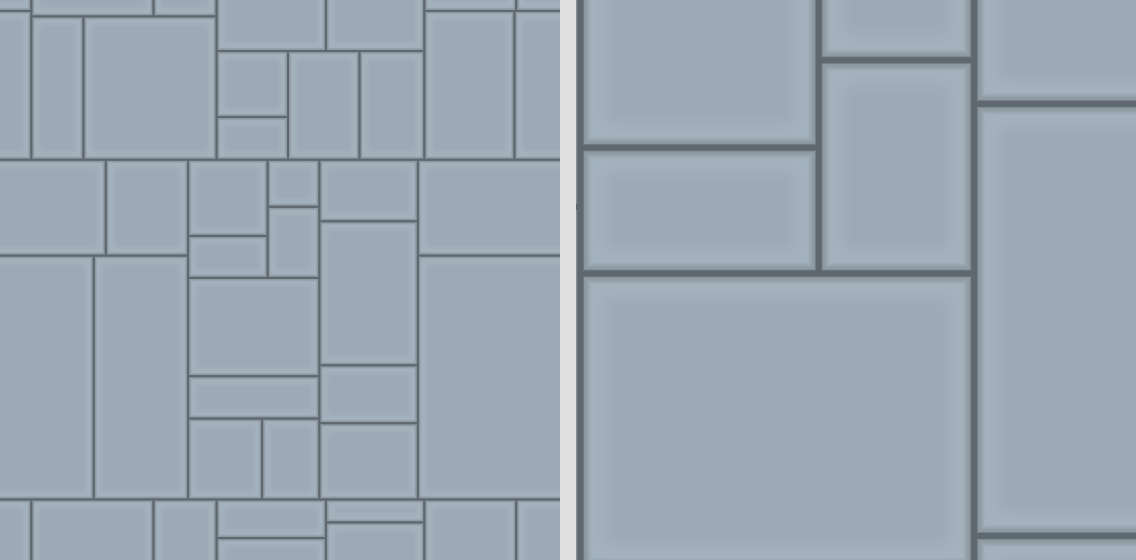
Left, the full canvas; right, a detail of the centre.
This pattern is drawn by a WebGL 1 fragment shader. Its source:

```glsl
precision highp float;

uniform vec2 u_resolution;

// Lengths are in layout units: the canvas is UNITS wide and tall.
const float UNITS = 768.0;
const float JOINT_HALF = 1.55;
const float SHADE_START = 2.1;
const float SHADE_END = 5.6;
const float HALO_START = 5.0;
const float HALO_END = 18.0;

const vec3 STONE = vec3(0.614, 0.663, 0.709);
const vec3 HALO = vec3(0.643, 0.697, 0.742);
const vec3 SHADE = vec3(0.555, 0.602, 0.637);
const vec3 JOINT = vec3(0.378, 0.408, 0.437);

// Band limits and the left end of each band, which wraps around the canvas.
const float UPPER_TOP = 219.0;
const float LOWER_TOP = 685.0;
const float UPPER_LEFT = 258.0;
const float LOWER_LEFT = 43.0;

// Narrows a span to the side of the cut that holds the coordinate.
void cut(inout vec2 span, float coord, float at) {
  if (coord < at) span.y = min(span.y, at);
  else span.x = max(span.x, at);
}

void cut(inout vec2 span, float coord, vec3 at) {
  cut(span, coord, at.x);
  cut(span, coord, at.y);
  cut(span, coord, at.z);
}

// Tall band: two narrow columns and one wide column across the wrap.
void splitUpper(vec2 p, inout vec2 sx, inout vec2 sy) {
  cut(sx, p.x, vec3(UPPER_LEFT, 438.0, 573.0));
  if (p.x < 438.0) {
    cut(sy, p.y, vec3(381.0, 516.0, 574.0));
    if (p.y < 381.0) {
      cut(sx, p.x, 367.0);
      cut(sy, p.y, p.x < 367.0 ? 323.5 : 283.5);
    } else if (p.y > 574.0) {
      cut(sx, p.x, 359.5);
    }
  } else if (p.x < 573.0) {
    cut(sy, p.y, vec3(303.5, 501.0, 580.5));
  } else {
    cut(sy, p.y, 350.5);
    cut(sx, p.x, UNITS + (p.y < 350.5 ? 145.0 : 128.5));
  }
}

// Short band: three columns, running over the top edge of the canvas.
void splitLower(vec2 p, inout vec2 sx, inout vec2 sy) {
  cut(sx, p.x, vec3(LOWER_LEFT, 297.0, 582.0));
  if (p.x < 297.0) {
    cut(sy, p.y, 790.5);
    cut(sx, p.x, p.y < 790.5 ? 210.5 : 114.5);
  } else if (p.x > 582.0) {
    cut(sy, p.y, 783.0);
    cut(sx, p.x, p.y < 783.0 ? 708.0 : 705.5);
  } else {
    cut(sy, p.y, 838.0);
    if (p.y < 838.0) {
      cut(sx, p.x, 447.0);
      cut(sy, p.y, p.x < 447.0 ? 738.0 : 716.5);
    } else {
      cut(sx, p.x, 395.0);
      cut(sx, p.x, 493.0);
      if (p.x < 395.0) cut(sy, p.y, 928.5);
    }
  }
}

// Distance to the nearest vertical and horizontal joint of the slab.
vec2 slabEdges(vec2 p) {
  p.y = UPPER_TOP + mod(p.y - UPPER_TOP, UNITS);
  bool upper = p.y < LOWER_TOP;
  float left = upper ? UPPER_LEFT : LOWER_LEFT;
  p.x = left + mod(p.x - left, UNITS);

  vec2 sx = vec2(left, left + UNITS);
  vec2 sy = vec2(UPPER_TOP, UPPER_TOP + UNITS);
  cut(sy, p.y, LOWER_TOP);
  if (upper) splitUpper(p, sx, sy);
  else splitLower(p, sx, sy);

  return min(p - vec2(sx.x, sy.x), vec2(sx.y, sy.y) - p);
}

void main() {
  vec2 uv = gl_FragCoord.xy / u_resolution;
  vec2 edges = slabEdges(vec2(uv.x, 1.0 - uv.y) * UNITS);
  float nearest = min(edges.x, edges.y);
  float blur = max(0.5, 0.5 * UNITS / u_resolution.y);

  // Pale rim fading into the slab, with softly rounded corners
  vec2 inner = smoothstep(HALO_START, HALO_END, edges);
  vec3 color = mix(HALO, STONE, inner.x * inner.y);

  // Soft shade beside the joint, then the joint itself
  color = mix(SHADE, color, smoothstep(SHADE_START, SHADE_END, nearest));
  color = mix(JOINT, color, smoothstep(JOINT_HALF - blur, JOINT_HALF + blur, nearest));

  gl_FragColor = vec4(color, 1.0);
}
```
